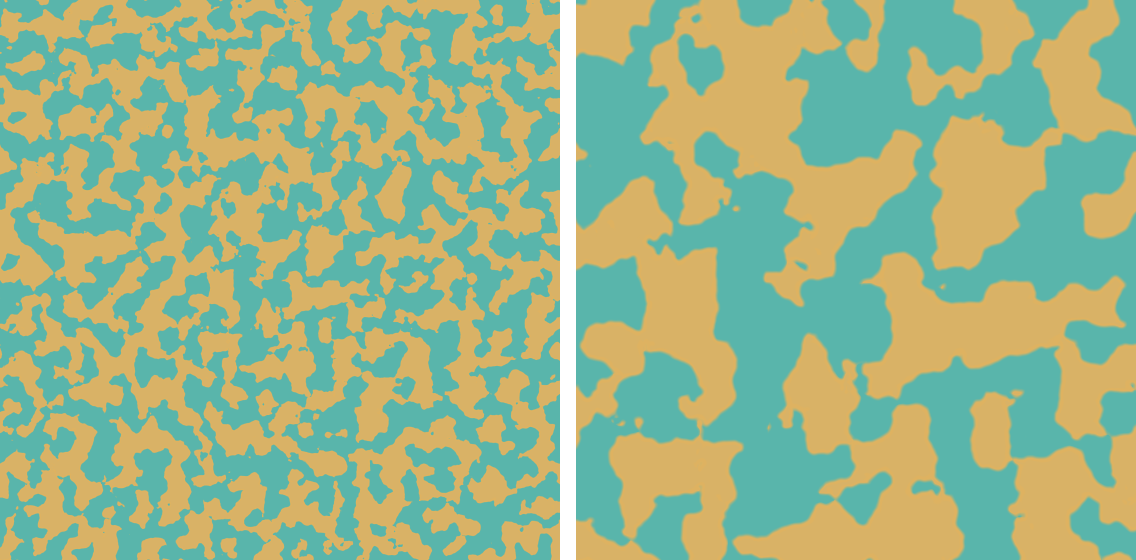
Left: the whole. Right: its middle third, enlarged.
This texture is drawn by a WebGL 1 fragment shader. Its source:

```glsl
precision highp float;
// Irregular winding patches of sand and teal, cut from layered gradient noise.
uniform vec2 u_resolution;

// Pseudo-random unit vector for a lattice corner
vec2 cornerDirection(vec2 cell) {
  vec3 p = fract(cell.xyx * vec3(0.1031, 0.1030, 0.0973));
  p += dot(p, p.yzx + 33.33);
  float angle = 6.28318 * fract((p.x + p.y) * p.z);
  return vec2(cos(angle), sin(angle));
}

float cornerRamp(vec2 cell, vec2 local, vec2 corner) {
  return dot(cornerDirection(cell + corner), local - corner);
}

float gradientNoise(vec2 p) {
  vec2 cell = floor(p);
  vec2 f = fract(p);
  vec2 w = f * f * f * (f * (f * 6.0 - 15.0) + 10.0);
  float low = mix(cornerRamp(cell, f, vec2(0.0, 0.0)),
                  cornerRamp(cell, f, vec2(1.0, 0.0)), w.x);
  float high = mix(cornerRamp(cell, f, vec2(0.0, 1.0)),
                   cornerRamp(cell, f, vec2(1.0, 1.0)), w.x);
  return mix(low, high, w.y);
}

// Broad patches, then finer lobes, islands and wobbling outlines
float patchField(vec2 uv) {
  float sum = 0.0;
  float amplitude = 1.0;
  vec2 p = uv * 23.0 + vec2(7.3, 41.6);
  for (int octave = 0; octave < 4; octave++) {
    sum += amplitude * gradientNoise(p);
    p = p * 2.0 + vec2(17.37, 29.71);
    amplitude *= octave == 0 ? 0.5 : 0.3;
  }
  return sum;
}

void main() {
  vec2 uv = gl_FragCoord.xy / min(u_resolution.x, u_resolution.y);

  // Approximate signed distance to the outline, in canvas units
  float stepSize = 0.001;
  float field = patchField(uv);
  vec2 slope = vec2(patchField(uv + vec2(stepSize, 0.0)) - field,
                    patchField(uv + vec2(0.0, stepSize)) - field) / stepSize;
  float outline = field / max(length(slope), 3.0);

  vec3 teal = vec3(0.35, 0.71, 0.67);
  vec3 sand = vec3(0.85, 0.70, 0.40);
  vec3 sandRim = vec3(0.87, 0.70, 0.38);

  // Thin, slightly warmer rim just inside the sand
  float rim = 1.0 - smoothstep(0.0022, 0.0032, outline);
  vec3 color = mix(teal, mix(sand, sandRim, rim),
                   smoothstep(-0.0013, 0.0013, outline));
  gl_FragColor = vec4(color, 1.0);
}
```
